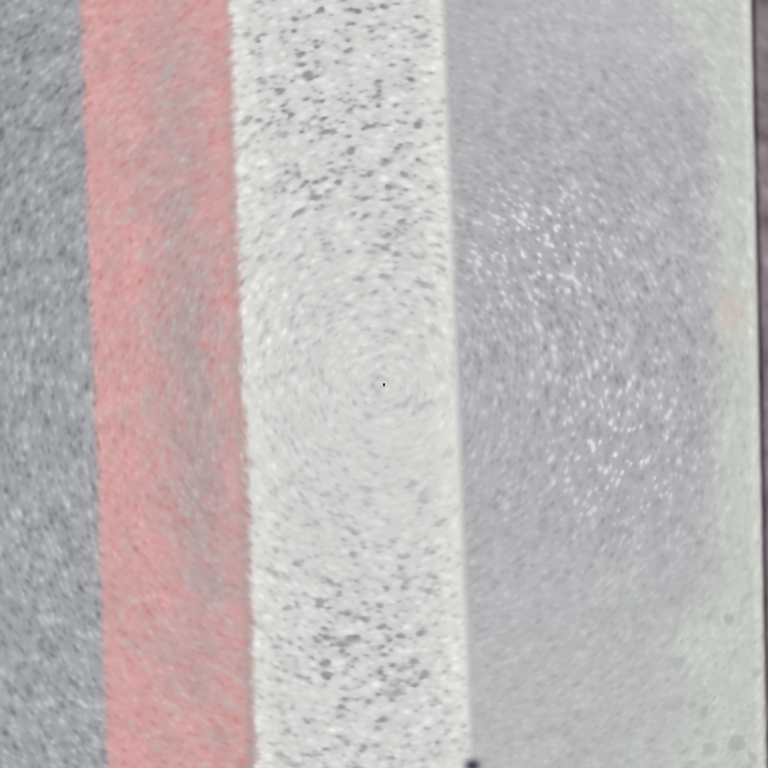
This texture is drawn by a WebGL 2 fragment shader. Its source:

```glsl
#version 300 es
precision highp float;
uniform vec2 u_resolution;
out vec4 fragColor;

const vec2 SWIRL = vec2(0.5, 0.499);

vec3 hash3(vec2 p) {
  vec3 q = fract(vec3(p.xyx) * vec3(0.1031, 0.1030, 0.0973));
  q += dot(q, q.yxz + 33.33);
  return fract((q.xxy + q.yzz) * q.zyx);
}

// Scattered light and dark strokes that run around the swirl centre
float strokes(vec2 p, float freq) {
  vec2 q = p * freq, cell = floor(q);
  float sum = 0.0;
  for (int j = -1; j <= 1; j++) {
    for (int i = -1; i <= 1; i++) {
      vec2 id = cell + vec2(i, j);
      vec3 h = hash3(id + freq);
      vec2 seed = id + h.xy;
      vec2 radial = normalize(seed / freq - SWIRL + 1e-4);
      vec2 d = q - seed;
      float across = dot(d, radial);
      float along = dot(d, vec2(-radial.y, radial.x));
      sum += (h.z * 2.0 - 1.0) * exp(-9.0 * across * across - 3.5 * along * along);
    }
  }
  return sum;
}

float edge(float x, float at, float soft) {
  return smoothstep(at - soft, at + soft, x);
}

float spot(vec2 p, vec2 centre, vec2 size) {
  vec2 d = (p - centre) / size;
  return exp(-dot(d, d));
}

void main() {
  vec2 uv = gl_FragCoord.xy / u_resolution;
  float down = 1.0 - uv.y;
  float fine = strokes(uv, 130.0);
  float grain = strokes(uv, 82.0);
  float coarse = strokes(uv, 42.0);
  float blotch = strokes(uv, 15.0);
  float x = uv.x + 0.003 * grain + 0.002 * fine;
  float calm = 1.0 - 0.5 * spot(uv, vec2(0.5, 0.40), vec2(0.2, 0.13));

  // Dark asphalt on the left
  vec3 asphalt = vec3(0.640, 0.645, 0.662) - 0.03 * spot(uv, vec2(0.0, 0.8), vec2(0.12, 0.3));
  asphalt += 0.075 * grain + 0.085 * fine + 0.025 * coarse;

  // Worn red band, barest towards its right side
  float redLeft = 0.104 + 0.036 * down;
  float across = (uv.x - redLeft) / 0.184;
  float wear = 0.50 * spot(vec2(across, uv.y), vec2(0.65, 0.72), vec2(0.24, 0.28));
  wear += 0.50 * spot(vec2(across, uv.y), vec2(0.73, 0.35), vec2(0.22, 0.25));
  wear += 0.20 + 0.16 * blotch + 0.32 * coarse + 0.34 * grain + 0.15 * fine;
  vec3 red = mix(vec3(0.845, 0.640, 0.635), vec3(0.695, 0.630, 0.630), clamp(wear, 0.0, 0.95));
  red += 0.045 * grain + 0.05 * fine;

  // White band with clean margins and a speckled middle
  float whiteLeft = 0.297 + 0.034 * down;
  float whiteRight = 0.577 + 0.037 * down;
  float t = (uv.x - whiteLeft) / (whiteRight - whiteLeft);
  float middle = edge(t, 0.12, 0.12) * (1.0 - edge(t, 0.90, 0.08));
  vec3 white = mix(vec3(0.860, 0.863, 0.845), vec3(0.818, 0.820, 0.812), middle);
  float rough = edge(uv.y, 0.70, 0.18) + 0.8 * spot(uv, vec2(0.46, 0.14), vec2(0.14, 0.13));
  float speck = smoothstep(0.0, 0.85, -0.75 * grain - 0.4 * coarse - 0.5 * fine);
  white = mix(white, vec3(0.55, 0.55, 0.585), speck * (0.16 + 0.5 * rough) * (0.25 + 0.75 * middle));
  white += (0.06 * grain + 0.055 * fine) * calm + 0.01 * blotch;

  // Smoother grey lane on the right
  vec3 lane = mix(vec3(0.695, 0.695, 0.708), vec3(0.722, 0.725, 0.728), edge(down, 0.76, 0.15));
  lane += 0.028 * edge(uv.y, 0.90, 0.08) * edge(uv.x, 0.64, 0.12);
  lane += 0.02 * edge(uv.x, 0.82, 0.12) * edge(uv.y, 0.90, 0.10);
  float ruggedness = 0.4 + 0.6 * spot(uv, vec2(0.76, 0.58), vec2(0.24, 0.28));
  lane += ruggedness * (0.065 * grain + 0.085 * fine + 0.015 * coarse);
  float glints = spot(uv, vec2(0.70, 0.68), vec2(0.09, 0.08))
               + spot(uv, vec2(0.81, 0.42), vec2(0.08, 0.10));
  lane += 0.11 * glints * smoothstep(0.1, 0.8, fine + 0.5 * grain);

  // Pale dusty verge, broadening at both ends
  float vergeLeft = 0.930 - 0.06 * edge(uv.y, 0.93, 0.09) - 0.06 * edge(down, 0.86, 0.15);
  float dust = edge(x + 0.008 * blotch + 0.006 * coarse, vergeLeft, 0.025 + 0.05 * edge(down, 0.75, 0.15));
  dust += 0.7 * spot(uv, vec2(0.895, 0.165), vec2(0.035, 0.04));
  dust += 0.35 * spot(uv, vec2(0.805, 0.23), vec2(0.03, 0.035));
  vec3 verge = vec3(0.772, 0.785, 0.762) + 0.035 * grain + 0.035 * fine;
  float scuffs = smoothstep(0.05, 0.7, 0.8 * coarse + 0.6 * grain) * edge(down, 0.74, 0.06);
  verge = mix(verge, vec3(0.63, 0.64, 0.64), 0.6 * scuffs);
  lane = mix(lane, verge, clamp(dust, 0.0, 1.0));
  lane = mix(lane, vec3(0.81, 0.73, 0.69), 0.5 * spot(uv, vec2(0.952, 0.592), vec2(0.020, 0.024)));

  // Layer the bands from left to right
  vec3 col = mix(asphalt, red, edge(x, redLeft, 0.007));
  float gap = spot(vec2(x, 0.0), vec2(whiteLeft - 0.003, 0.0), vec2(0.007, 1.0));
  col = mix(col, white, edge(x, whiteLeft + 0.002, 0.008));
  col = mix(col, vec3(0.64, 0.61, 0.60), gap * (0.2 + 0.35 * down));
  col = mix(col, lane, edge(x, whiteRight, 0.007));

  // Dark outer border with a thin bright lip
  float border = 0.978 + 0.020 * down;
  col += 0.04 * spot(vec2(uv.x, 0.0), vec2(border - 0.008, 0.0), vec2(0.005, 1.0));
  vec3 shade = vec3(0.52, 0.48, 0.50) + 0.08 * coarse + 0.05 * grain;
  shade -= 0.17 * spot(vec2(uv.x, 0.0), vec2(border + 0.003, 0.0), vec2(0.004, 1.0));
  col = mix(col, shade, edge(uv.x + 0.001 * grain, border, 0.004));

  // Small dark marks
  col = mix(col, vec3(0.20, 0.20, 0.25), 0.9 * spot(uv, vec2(0.615, 0.003), vec2(0.010, 0.008)));
  col = mix(col, vec3(0.42, 0.43, 0.46), 0.7 * spot(uv, vec2(0.048, 0.832), vec2(0.010, 0.004)));
  vec2 dotGap = abs(uv - SWIRL) - vec2(0.0008, 0.0015);
  col *= smoothstep(-0.0008, 0.0012, max(dotGap.x, dotGap.y));

  fragColor = vec4(clamp(col, 0.0, 1.0), 1.0);
}
```
